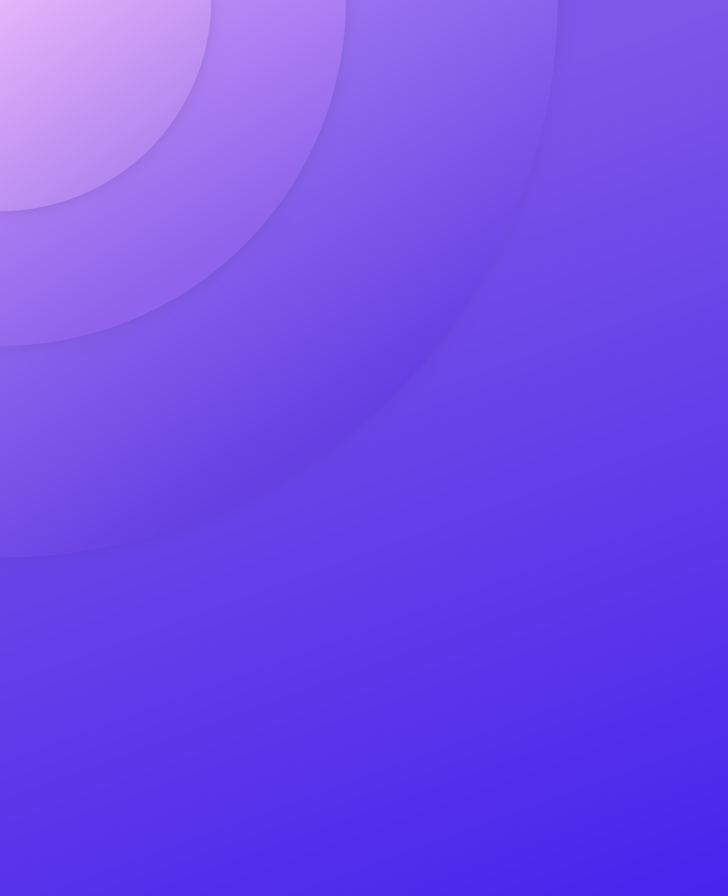
A Shadertoy shader for this background:

```glsl
// Violet gradient backdrop with three glowing quarter discs in the top left corner.

// Linear blend between two colours along a direction, from start to end.
vec3 ramp(vec2 p, float degreesFromDown, float start, float end, vec3 from, vec3 to) {
    float angle = radians(degreesFromDown);
    float t = dot(p, vec2(sin(angle), cos(angle)));
    return mix(from, to, clamp((t - start) / (end - start), 0.0, 1.0));
}

// Lays a disc with a soft outer shadow over the colour below it.
vec3 layDisc(vec3 below, vec3 fill, float dist, float shade, float pixel) {
    float shadow = shade * exp(-max(dist, 0.0) / 0.007);
    float cover = smoothstep(0.75 * pixel, -0.75 * pixel, dist);
    return mix(below * (1.0 - shadow), fill, cover);
}

void mainImage(out vec4 fragColor, in vec2 fragCoord) {
    // Canvas heights measured right and down from the top left corner.
    float pixel = 1.0 / iResolution.y;
    vec2 p = vec2(fragCoord.x, iResolution.y - fragCoord.y) * pixel;
    float r = length(p);

    // Backdrop: muted violet fading through indigo to deep blue.
    vec3 muted = vec3(0.495, 0.340, 0.910);
    vec3 indigo = vec3(0.412, 0.267, 0.910);
    vec3 deep = vec3(0.280, 0.140, 0.930);
    vec3 upper = ramp(p, 20.0, 0.276, 0.599, muted, indigo);
    vec3 color = ramp(p, 20.0, 0.599, 1.216, upper, deep);

    // Discs from the widest to the smallest.
    vec3 outerFill = ramp(p, 33.0, 0.210, 0.605, vec3(0.60, 0.45, 0.94), vec3(0.40, 0.25, 0.89));
    vec3 middleFill = ramp(p, 31.0, 0.120, 0.365, vec3(0.72, 0.54, 0.965), vec3(0.56, 0.39, 0.92));
    vec3 innerFill = ramp(p, 37.0, 0.000, 0.228, vec3(0.90, 0.71, 0.98), vec3(0.70, 0.53, 0.94));
    color = layDisc(color, outerFill, r - 0.6224, 0.04, pixel);
    color = layDisc(color, middleFill, r - 0.3861, 0.06, pixel);
    color = layDisc(color, innerFill, r - 0.2357, 0.07, pixel);

    fragColor = vec4(color, 1.0);
}
```
